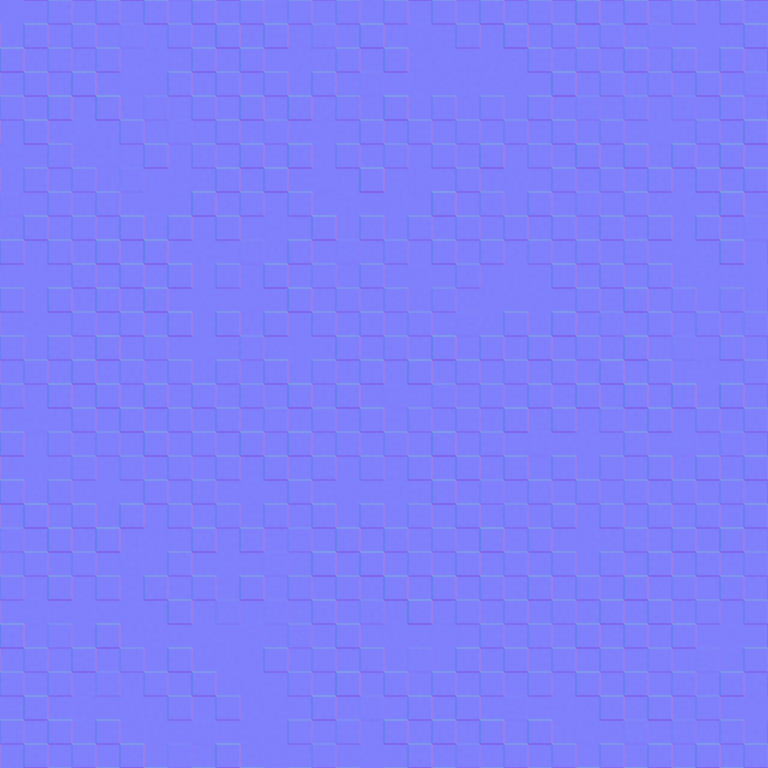
Give the GLSL for this texture map, as a Shadertoy shader.

```glsl
// Tangent-space normal map of a 32 x 32 checkerboard of raised square tiles.
// Each cell gets a hashed height; bevels come from the analytic slope of the
// blended heights, and wrapping gradient noise adds worn patches and grain.

const float CELLS = 32.0;          // cells across and down
const float GRAIN_PERIOD = 160.0;  // grain lattice cells per canvas
const float PATCH_PERIOD = 10.0;   // worn patch lattice cells per canvas
const float BEVEL = 0.065;         // half width of a bevel, in cells
const float BEVEL_TILT = 0.20;     // peak tilt of a full-height bevel
const float GRAIN_TILT = 0.030;
const float BLUE_LOSS = 0.35;      // blue lost per unit of tilt
const vec3 FLAT_COLOUR = vec3(0.50, 0.50, 0.99);

float hash(vec2 p, float seed) {
    vec3 q = fract(vec3(p.xyx + seed) * vec3(0.1031, 0.1030, 0.0973));
    q += dot(q, q.yzx + 33.33);
    return fract((q.x + q.y) * q.z);
}

// Dot product of a random unit gradient with the offset from its lattice point
float cornerNoise(vec2 lattice, vec2 offset, float period, float seed) {
    float angle = 6.28318 * hash(mod(lattice, period), seed);
    return dot(vec2(cos(angle), sin(angle)), offset);
}

// Gradient noise that repeats after a whole number of lattice cells
float gradientNoise(vec2 p, float period, float seed) {
    vec2 i = floor(p), f = fract(p);
    vec2 u = f * f * f * (f * (f * 6.0 - 15.0) + 10.0);
    vec2 e = vec2(1.0, 0.0);
    float a = cornerNoise(i, f, period, seed);
    float b = cornerNoise(i + e.xy, f - e.xy, period, seed);
    float c = cornerNoise(i + e.yx, f - e.yx, period, seed);
    float d = cornerNoise(i + e.xx, f - e.xx, period, seed);
    return mix(mix(a, b, u.x), mix(c, d, u.x), u.y);
}

// Alternate cells stand up; some have sunk, mostly in clustered patches
float cellHeight(vec2 cell) {
    cell = mod(cell, CELLS);
    float raised = mod(cell.x + cell.y, 2.0);
    vec2 centre = (cell + 0.5) / CELLS;
    float patchNoise = gradientNoise(centre * PATCH_PERIOD, PATCH_PERIOD, 7.0);
    float present = smoothstep(0.10, 0.28, hash(cell, 3.0) + 0.4 * patchNoise);
    float level = mix(0.7, 1.1, hash(cell, 19.0));
    return raised * present * level + 0.12 * hash(cell, 41.0);
}

// Slope of the cell heights blended across bevels of the given half width;
// each component is scaled to peak at the height step
vec2 bevelSlope(vec2 p, float halfWidth) {
    vec2 q = p - 0.5;
    vec2 i = floor(q);
    vec2 t = clamp((fract(q) - 0.5) / (2.0 * halfWidth) + 0.5, 0.0, 1.0);
    vec2 blend = t * t * (3.0 - 2.0 * t);
    vec2 ridge = 4.0 * t * (1.0 - t);
    float a = cellHeight(i);
    float b = cellHeight(i + vec2(1.0, 0.0));
    float c = cellHeight(i + vec2(0.0, 1.0));
    float d = cellHeight(i + vec2(1.0, 1.0));
    return ridge * vec2(mix(b - a, d - c, blend.y), mix(c - a, d - b, blend.x));
}

vec2 grainTilt(vec2 uv) {
    vec2 p = uv * GRAIN_PERIOD;
    return vec2(gradientNoise(p, GRAIN_PERIOD, 11.0),
                gradientNoise(p, GRAIN_PERIOD, 23.0));
}

vec3 encodeTilt(vec2 tilt) {
    return FLAT_COLOUR + vec3(0.5 * tilt, -BLUE_LOSS * length(tilt));
}

void mainImage(out vec4 fragColor, in vec2 fragCoord) {
    vec2 uv = fragCoord / iResolution.xy;

    // Bevels never get narrower than a pixel on either side
    float pixel = CELLS / min(iResolution.x, iResolution.y);
    float halfWidth = min(max(BEVEL, pixel), 0.5);

    // Tilt points downhill
    vec2 tilt = -BEVEL_TILT * bevelSlope(uv * CELLS, halfWidth);
    tilt += GRAIN_TILT * grainTilt(uv);

    fragColor = vec4(clamp(encodeTilt(tilt), 0.0, 1.0), 1.0);
}
```
